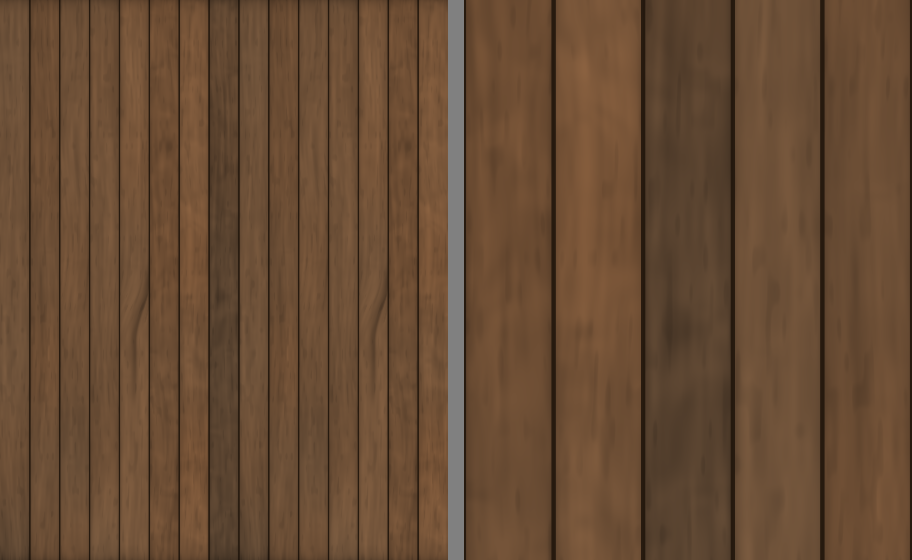
Left: the whole. Right: its middle third, enlarged.
Reproduce this texture procedurally as a Shadertoy shader.

```glsl
// Fifteen upright brown timber planks with fine grain, mottling and thin dark seams.

const float PLANKS = 15.0;   // planks across the canvas
const float CYCLE = 8.0;     // planks before the boards recur
const vec3 WOOD = vec3(0.437, 0.318, 0.218);
const vec3 SEAM = vec3(0.13, 0.085, 0.045);

// Brightness and warmth of each board in the cycle
const vec2 TONES[8] = vec2[8](
    vec2(0.97, -0.25), vec2(0.96, 0.15), vec2(1.00, 0.00), vec2(1.00, -0.15),
    vec2(1.04, 0.10), vec2(0.98, 0.45), vec2(1.06, 0.50), vec2(0.86, -0.40));

float hash(vec2 p) {
    vec3 q = fract(p.xyx * 0.1031);
    q += dot(q, q.yzx + 33.33);
    return fract((q.x + q.y) * q.z);
}

float noise(vec2 p) {
    vec2 cell = floor(p), f = fract(p);
    f = f * f * (3.0 - 2.0 * f);
    return mix(mix(hash(cell), hash(cell + vec2(1, 0)), f.x),
               mix(hash(cell + vec2(0, 1)), hash(cell + vec2(1, 1)), f.x), f.y);
}

// Noise centred on zero
float wave(vec2 p) {
    return noise(p) - 0.5;
}

// Layered grain along y, from broad bands to fine pores
float grain(vec2 p, float seed) {
    vec2 origin = vec2(seed * 37.0, seed * 19.0);
    float bend = 0.35 * wave(vec2(p.x * 0.8, p.y * 0.28) + origin);
    float x = p.x + bend;
    float bands = wave(vec2(x * 3.5, p.y * 0.12) + origin);
    float streaks = wave(vec2(x * 8.0, p.y * 0.45) + origin + 50.0);
    float fibres = wave(vec2(x * 14.0, p.y * 1.6) + origin + 90.0);
    float pores = smoothstep(0.68, 0.95, noise(vec2(x * 13.0, p.y * 2.6) + origin + 130.0));
    return 0.10 * bands + 0.10 * streaks + 0.09 * fibres - 0.07 * pores;
}

// Cloudy figure lying across the grain
float mottle(vec2 p, float seed) {
    vec2 q = p + seed * 23.0;
    q.y += 0.8 * wave(q * 1.5);
    return wave(q * vec2(2.2, 1.7)) + 0.6 * wave(q * vec2(4.5, 4.0) + 40.0);
}

// Horizontal position of the curl, swinging out to the right edge with height
float curlPath(float y) {
    return mix(0.52, 1.02, smoothstep(7.3, 9.6, y));
}

// Dark line that fades at both ends, softer on its left side
float curlLine(vec2 p) {
    float d = p.x - curlPath(p.y);
    float span = smoothstep(4.8, 7.2, p.y) * (1.0 - smoothstep(9.2, 10.4, p.y));
    float width = d < 0.0 ? 0.16 : 0.06;
    return span * exp(-d * d / (width * width));
}

void mainImage(out vec4 fragColor, in vec2 fragCoord) {
    // One unit is one plank width
    float pixel = PLANKS / iResolution.x;
    vec2 p = fragCoord * pixel;
    float height = fragCoord.y / iResolution.y;
    float board = mod(floor(p.x), CYCLE);
    vec2 local = vec2(fract(p.x), p.y);
    vec2 tone = TONES[int(board)];

    // Grain, bent around the curl on one board
    float curled = 1.0 - step(0.5, abs(board - 4.0));
    vec2 flow = local;
    flow.x -= curled * (curlPath(p.y) - 0.52);
    float shade = tone.x + grain(flow, board + 1.0);

    // Figure is strongest on the last three boards of the cycle
    float figure = mix(0.04, 0.11, step(4.5, board));
    shade += figure * mottle(local, board + 3.0);
    shade -= 0.24 * curled * curlLine(local);
    shade += 0.09 * wave(vec2(board * 7.3, p.y * 0.22));

    // Warmth drifts along each board and greys toward the bottom
    float warmth = tone.y + 0.7 * wave(vec2(board * 5.7 + 11.0, p.y * 0.3));
    warmth += 0.25 * (height - 0.4);
    vec3 color = WOOD * shade * (1.0 + warmth * vec3(0.045, -0.01, -0.07));

    // Rounded edges and interior seams
    float seamDistance = abs(p.x - clamp(round(p.x), 1.0, PLANKS - 1.0));
    color *= 1.0 - 0.22 * exp(-seamDistance / 0.055);
    float gap = 1.0 - smoothstep(0.024 - 0.5 * pixel, 0.024 + 0.5 * pixel, seamDistance);
    color = mix(color, SEAM, 0.9 * gap);

    // Slight darkening at the plank ends
    float ends = min(height, 1.0 - height);
    color *= 1.0 - 0.2 * exp(-ends / 0.012);

    fragColor = vec4(color, 1.0);
}
```
